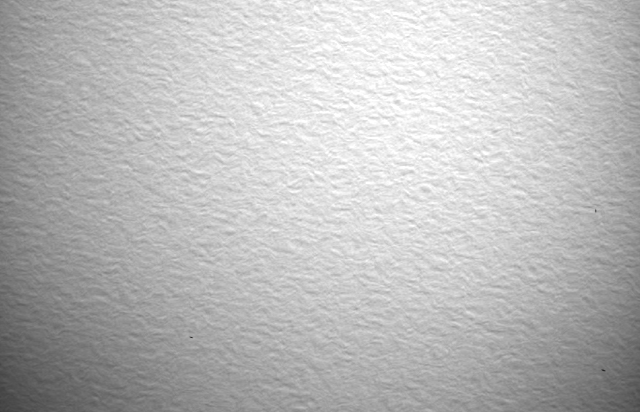
Reproduce this texture procedurally as a Shadertoy shader.

```glsl
#define PEAK_LIGHT 0.95
#define GLOW_CENTER vec2(0.64, 0.83)
#define FALLOFF_LEFT 1.2
#define FALLOFF_RIGHT 2.7
#define FALLOFF_DOWN 0.58
#define CORNER_SHADE 0.09
#define GRAIN_SCALE vec2(46.0, 88.0)
#define GRAIN_SLANT 0.06
#define RELIEF 0.30
#define FIBER 0.07

float hash(vec2 p) {
    vec3 q = fract(p.xyx * vec3(0.1031, 0.1030, 0.0973));
    q += dot(q, q.yzx + 33.33);
    return fract((q.x + q.y) * q.z);
}

float valueNoise(vec2 p) {
    vec2 cell = floor(p);
    vec2 f = fract(p);
    f = f * f * f * (f * (f * 6.0 - 15.0) + 10.0);
    float low = mix(hash(cell), hash(cell + vec2(1, 0)), f.x);
    float high = mix(hash(cell + vec2(0, 1)), hash(cell + vec2(1, 1)), f.x);
    return mix(low, high, f.y);
}

// Pressed paper surface; octaves lean alternately to either side
float paperHeight(vec2 p) {
    float height = 0.0;
    float weight = 0.5;
    float lean = 0.3;
    for (int i = 0; i < 4; i++) {
        height += weight * valueNoise(vec2(p.x, p.y + lean * p.x));
        p = p * 1.75 + vec2(17.3, 9.1);
        weight *= 0.56;
        lean = -lean;
    }
    return height;
}

// Uneven lamp glow with darker lower corners
float lampLight(vec2 uv) {
    vec2 d = uv - GLOW_CENTER;
    float side = d.x < 0.0 ? FALLOFF_LEFT : FALLOFF_RIGHT;
    float light = PEAK_LIGHT * exp(-side * d.x * d.x - FALLOFF_DOWN * d.y * d.y);
    vec2 corner = vec2(min(uv.x, 1.0 - uv.x), uv.y);
    light -= CORNER_SHADE * exp(-dot(corner, corner) * 14.0);
    return light - 0.04 * exp(-corner.x * 28.0);
}

// Small dark flecks: position in xy, half size in zw
float flecks(vec2 p, float aspect, float pixel) {
    vec4 marks[3] = vec4[3](
        vec4(0.931, 0.488, 0.0012, 0.0032),
        vec4(0.299, 0.181, 0.0034, 0.0014),
        vec4(0.943, 0.101, 0.0042, 0.0018));
    float cover = 0.0;
    for (int i = 0; i < 3; i++) {
        vec2 d = p - marks[i].xy * vec2(aspect, 1.0);
        d.y += 0.25 * d.x;
        float edge = (length(d / marks[i].zw) - 1.0) * min(marks[i].z, marks[i].w);
        cover = max(cover, 1.0 - smoothstep(-pixel, pixel, edge));
    }
    return cover;
}

void mainImage(out vec4 fragColor, in vec2 fragCoord) {
    vec2 uv = fragCoord / iResolution.xy;
    vec2 p = fragCoord / iResolution.y;
    float aspect = iResolution.x / iResolution.y;

    // Relief lit from above
    vec2 grain = vec2(p.x, p.y + GRAIN_SLANT * p.x) * GRAIN_SCALE;
    grain += 0.9 * vec2(valueNoise(p * 27.0), valueNoise(p * 31.0 + 40.0));
    vec2 toLight = vec2(0.04, 0.24);
    float slope = paperHeight(grain - toLight) - paperHeight(grain + toLight);

    // Fine fibers and faint mottling
    float fiber = valueNoise(p * vec2(200.0, 270.0)) - 0.5;
    float mottle = valueNoise(p * vec2(6.0, 11.0)) - 0.5;

    float light = lampLight(uv);
    float surface = RELIEF * slope + FIBER * fiber + 0.012 * mottle;
    float tone = light * (1.0 + surface);
    tone = mix(tone, 0.08, 0.85 * flecks(p, aspect, 0.6 / iResolution.y));
    fragColor = vec4(vec3(clamp(tone, 0.0, 1.0)), 1.0);
}
```
